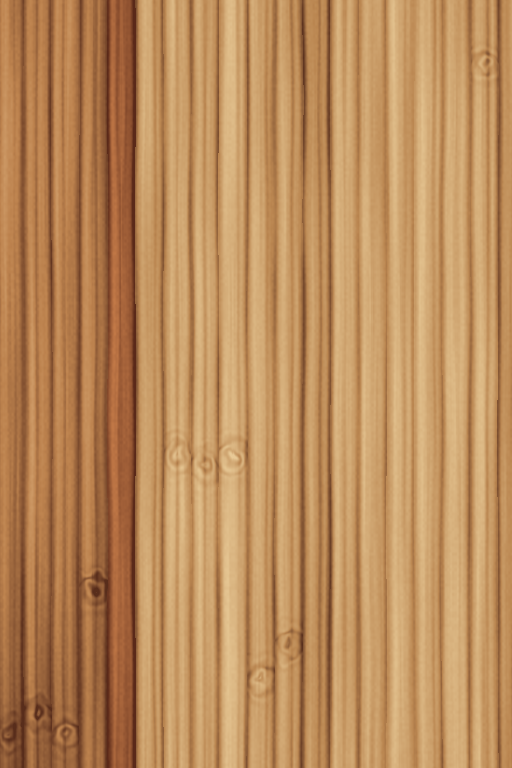
This texture is drawn by a Shadertoy shader. Its source:

```glsl
float hash(vec2 p) {
    return fract(sin(dot(p, vec2(127.1, 311.7))) * 43758.5453);
}

float noise(vec2 p) {
    vec2 i = floor(p), f = fract(p);
    f = f * f * (3.0 - 2.0 * f);
    return mix(mix(hash(i), hash(i + vec2(1, 0)), f.x),
               mix(hash(i + vec2(0, 1)), hash(i + vec2(1, 1)), f.x), f.y);
}

// Soft line of the given half width
float line(float d, float width) {
    return exp(-d * d / (width * width));
}

vec3 bambooColor(float tone) {
    vec3 dark = vec3(0.34, 0.18, 0.11);
    vec3 mid = vec3(0.73, 0.525, 0.315);
    vec3 light = vec3(0.91, 0.79, 0.59);
    tone = clamp(tone, 0.0, 1.0) * 2.0;
    return mix(mix(dark, mid, min(tone, 1.0)), light, max(tone - 1.0, 0.0));
}

// Base tone: darker slats on the left, with regular dark and pale ones
float slatTone(float id) {
    float tone = id < 5.0 ? 0.53 : 0.75;
    if (mod(id, 7.0) == 4.0) tone -= 0.17;
    else if (mod(id, 4.0) == 0.0) tone += 0.06;
    return tone + 0.1 * (hash(vec2(id, 3.0)) - 0.5);
}

// Height of the knot, shared by groups of three slats that climb rightwards
float knotHeight(float id) {
    float group = floor(id / 3.0);
    float height = 0.07 + 0.17 * group - (group == 3.0 ? 0.44 : 0.0);
    return height + 0.06 * (hash(vec2(id, 9.0)) - 0.5);
}

void mainImage(out vec4 fragColor, in vec2 fragCoord) {
    vec2 uv = fragCoord / iResolution.xy;
    float y = uv.y * 18.35 * iResolution.y / iResolution.x;

    // Slats, with slightly wandering edges
    float x = uv.x * 18.35 + 0.15;
    x += 0.07 * (noise(vec2(floor(x + 0.5) * 5.0, y * 0.25)) - 0.5);
    float id = floor(x), across = x - id;
    float edge = floor(x + 0.5);
    float tone = slatTone(id);

    // Long fibres, slow stains and fine grain
    tone += 0.17 * (noise(vec2(x * 6.0, y * 0.09 + id * 3.7)) - 0.5);
    tone += 0.09 * (noise(vec2(x * 14.0, y * 0.3)) - 0.5);
    tone += 0.09 * (noise(vec2(id * 4.3, y * 0.22)) - 0.5);
    tone += 0.05 * (noise(vec2(x * 12.0, y * 9.0)) - 0.5);

    // Rounded profile with a ridge and a secondary furrow
    tone += 0.07 * line(across - 0.27, 0.14) - 0.06 * smoothstep(0.5, 1.0, across);
    float furrow = 0.42 + 0.3 * hash(vec2(id, 5.0));
    tone -= (0.05 + 0.16 * hash(vec2(id, 6.0))) * line(across - furrow, 0.07);

    // Grooves between slats
    float depth = 0.2 + 0.2 * hash(vec2(edge, 7.0)) + (edge == 5.0 ? 0.12 : 0.0);
    depth *= 0.75 + 0.5 * noise(vec2(edge * 3.1, y * 0.35));
    tone -= depth * line(x - edge, 0.12);

    // Knots: broken arched rings around a pale or dark core
    if (abs(id - 4.5) > 1.0 && abs(id - 13.5) > 3.0) {
        vec2 q = vec2(across - 0.5, y - knotHeight(id) * y / max(uv.y, 1e-4));
        q += 0.3 * vec2(noise(vec2(x, y) * 3.0) - 0.5, noise(vec2(x, y) * 3.0 + 40.0) - 0.5);
        float r = length(q * vec2(1.0, 0.8));
        float core = hash(vec2(id, 11.0)) - 0.55;
        float rings = sin(r * 19.0 + id) * (0.5 + noise(vec2(x, y) * 4.0));
        tone += line(r, 0.55) * (0.14 * rings - 0.07);
        tone += 0.35 * core * line(r, 0.28);
        tone -= 0.1 * line(q.y - 0.45 + q.x * q.x, 0.1);
    }

    // Darker lower left and a faint vignette
    tone -= 0.12 * smoothstep(0.35, 0.0, uv.x) * smoothstep(0.5, 0.0, uv.y);
    tone -= 0.16 * dot(uv - 0.5, uv - 0.5);

    // Reddish tint on the dark slats
    vec3 color = bambooColor(tone);
    float red = id == 4.0 ? 1.0 : (id < 4.0 ? 0.3 : 0.0);
    color *= mix(vec3(1.0), vec3(1.04, 0.9, 0.88), red);
    fragColor = vec4(color, 1.0);
}
```
